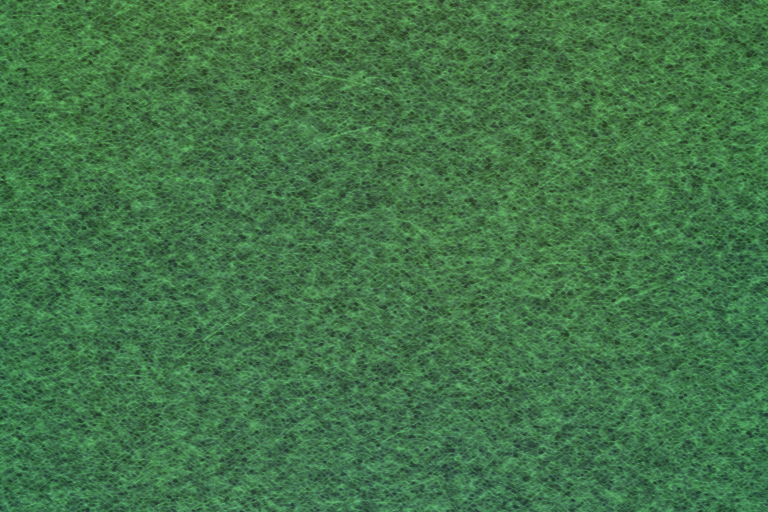
Reproduce this texture procedurally as a WebGL 1 fragment shader.

```glsl
precision highp float;
// Green felted fibre sheet: a fine matted mesh with dark pores and faint stray threads.
uniform vec2 u_resolution;

const vec3 SHADE = vec3(0.180, 0.300, 0.205);
const vec3 LIGHT = vec3(0.355, 0.650, 0.390);
const vec3 WARM_TINT = vec3(0.030, 0.012, -0.045);   // towards the top
const vec3 EDGE_TINT = vec3(-0.040, -0.008, -0.010); // towards the sides
const vec3 GRAIN_TINT = vec3(0.008, -0.016, 0.040);  // cool specks
const vec2 FIBRE_FREQ = vec2(34.0, 148.0); // along and across a fibre
const vec2 MESH_FREQ = vec2(92.0, 134.0);
const vec2 PORE_FREQ = vec2(60.0, 78.0);
const float BASE_TONE = 0.485;
const float FIBRE_GAIN = 0.27;
const float FIBRE_MEAN = 0.406; // average of a cubed ridge
const float MESH_GAIN = 0.50;
const float PORE_DEPTH = 0.45;
const float PORE_SHARE = 0.16;
const float THREAD_GAIN = 0.42;
const float THREAD_WIDTH = 0.0028;
const int FIBRE_LAYERS = 6;
const int THREADS = 22;

float hash(vec2 p) {
  vec3 q = fract(vec3(p.xyx) * 0.1031);
  q += dot(q, q.yzx + 33.33);
  return fract((q.x + q.y) * q.z);
}

vec2 hash2(vec2 p) { return vec2(hash(p + 17.3), hash(p + 91.7)); }

vec2 rotate(vec2 p, float a) {
  float c = cos(a), s = sin(a);
  return vec2(c * p.x + s * p.y, c * p.y - s * p.x);
}

float valueNoise(vec2 p) {
  vec2 i = floor(p), f = fract(p);
  f = f * f * (3.0 - 2.0 * f);
  return mix(mix(hash(i), hash(i + vec2(1.0, 0.0)), f.x),
             mix(hash(i + vec2(0.0, 1.0)), hash(i + 1.0), f.x), f.y);
}

// Nearest distance, second distance and the random value of the nearest cell.
vec3 cellular(vec2 p) {
  vec2 cell = floor(p);
  vec3 best = vec3(9.0, 9.0, 0.0);
  for (int y = -1; y <= 1; y++) {
    for (int x = -1; x <= 1; x++) {
      vec2 c = cell + vec2(float(x), float(y));
      float d = length(c + hash2(c) - p);
      if (d < best.x) best = vec3(d, best.x, hash(c + 5.1));
      else best.y = min(best.y, d);
    }
  }
  return best;
}

// Thin ridges of stretched noise laid in several shallow directions.
float fibres(vec2 p) {
  float sum = 0.0;
  for (int i = 0; i < FIBRE_LAYERS; i++) {
    float k = float(i);
    vec2 q = rotate(p, -0.75 + 0.29 * k);
    q.y += 0.004 * sin(q.x * 21.0 + k * 2.4);
    float n = valueNoise(q * FIBRE_FREQ + 40.0 * k + 200.0);
    float ridge = 1.0 - abs(2.0 * n - 1.0);
    sum += ridge * ridge * ridge - FIBRE_MEAN;
  }
  return sum;
}

// Long, slightly bowed threads lying on the surface.
float threads(vec2 p, float aspect) {
  float sum = 0.0;
  for (int i = 0; i < THREADS; i++) {
    vec2 seed = vec2(float(i) * 3.7, 8.3);
    vec2 q = p - hash2(seed) * vec2(aspect, 1.0);
    q = rotate(q, mix(-0.55, 0.65, hash(seed + 2.9)));
    q.y += (hash(seed + 4.4) - 0.5) * 2.0 * q.x * q.x;
    float halfLength = mix(0.03, 0.13, hash(seed + 6.1));
    float line = 1.0 - smoothstep(0.2 * THREAD_WIDTH, THREAD_WIDTH, abs(q.y));
    float ends = 1.0 - smoothstep(0.5 * halfLength, halfLength, abs(q.x));
    sum += line * ends * mix(0.4, 1.0, hash(seed + 7.7));
  }
  return min(sum, 1.0);
}

// Broad uneven light from layered sines.
float clouds(vec2 p) {
  return sin(p.x * 5.3 + 2.0 * sin(p.y * 3.1)) * 0.5
       + sin(p.y * 8.7 - p.x * 4.1 + 1.3) * 0.3
       + sin(p.x * 17.0 + p.y * 13.0 + 2.0 * sin(p.x * 7.0)) * 0.2;
}

void main() {
  vec2 p = gl_FragCoord.xy / u_resolution.y;
  float aspect = u_resolution.x / u_resolution.y;
  float side = abs(2.0 * p.x / aspect - 1.0);
  float cloud = clouds(p);

  // Matted surface
  vec3 mesh = cellular(rotate(p, -0.2) * MESH_FREQ + 150.0);
  float tone = BASE_TONE + FIBRE_GAIN * fibres(p) + MESH_GAIN * (0.33 - mesh.y + mesh.x);

  // Scattered dark pores
  vec3 pore = cellular(p * PORE_FREQ + 70.0);
  float radius = mix(0.15, 0.34, fract(pore.z * 43.0));
  float hole = 1.0 - smoothstep(0.5 * radius, 1.4 * radius, pore.x);
  tone -= PORE_DEPTH * hole * step(pore.z, PORE_SHARE);

  // Threads and broad light
  tone += THREAD_GAIN * threads(p, aspect) + 0.03 * cloud;

  vec3 colour = mix(SHADE, LIGHT, clamp(tone, -0.15, 1.2));
  colour += GRAIN_TINT * (mesh.z - 0.5);
  colour += WARM_TINT * (p.y - 0.45 + 0.2 * cloud);
  colour += EDGE_TINT * (side * side - 0.33);
  gl_FragColor = vec4(clamp(colour, 0.0, 1.0), 1.0);
}
```
